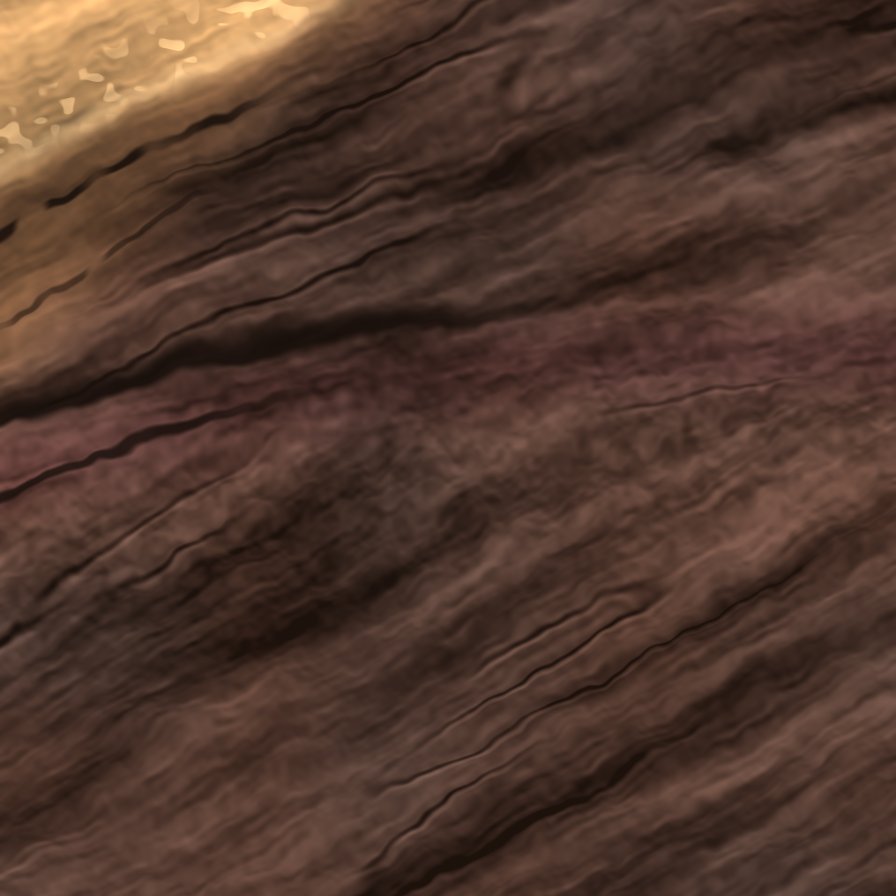
This texture is drawn by a three.js fragment shader. Its source:

```glsl
// Slanted sandstone strata in shade, split by a dark crevice, with a sunlit upper left corner.
#define SHADOW_COLOR vec3(0.11, 0.068, 0.048)
#define ROCK_COLOR vec3(0.27, 0.19, 0.16)
#define PALE_COLOR vec3(0.45, 0.335, 0.295)
#define TAN_COLOR vec3(0.53, 0.37, 0.25)
#define SUN_COLOR vec3(0.88, 0.67, 0.44)
#define UPPER_SLOPE 0.43
#define LEDGE_SLOPE 0.24
#define LOWER_SLOPE 0.56
#define STRATA_SCALE vec2(3.2, 16.0)
#define CONTRAST 1.35
#define RELIEF 1.2
#define GRAIN 0.4

varying vec2 vUv;

float hash(vec2 cell) {
  vec3 a = fract(vec3(cell.xyx) * 0.1031);
  a += dot(a, a.yzx + 33.33);
  return fract((a.x + a.y) * a.z);
}

float noise(vec2 p) {
  vec2 i = floor(p);
  vec2 f = fract(p);
  f = f * f * (3.0 - 2.0 * f);
  return mix(mix(hash(i), hash(i + vec2(1.0, 0.0)), f.x),
             mix(hash(i + vec2(0.0, 1.0)), hash(i + vec2(1.0, 1.0)), f.x), f.y);
}

float fbm(vec2 p) {
  float sum = 0.0;
  float weight = 0.5;
  for (int i = 0; i < 4; i++) {
    sum += weight * noise(p);
    p = p * 2.03 + vec2(17.3, 9.1);
    weight *= 0.56;
  }
  return sum / 1.025;
}

// Bedding layers along one slope, cut by thin broken grooves
float strata(vec2 p, float slope, float seed) {
  vec2 q = vec2(p.x, p.y - slope * p.x) * STRATA_SCALE + seed;
  float groove = 1.0 - smoothstep(0.0, 0.09, abs(noise(q * vec2(0.9, 1.5) + 31.0) - 0.5));
  groove *= smoothstep(0.45, 0.7, noise(q * vec2(1.1, 0.5) + 53.0));
  return fbm(q) - 0.2 * groove;
}

float creviceLine(float x) { return 0.53 + 0.27 * x - 0.13 * x * x; }
float ridgeLine(float x) { return 0.59 + 0.40 * x - 0.06 * x * x; }
float fissureLine(float x) { return 0.455 + 0.42 * x - 0.40 * x * x; }

// Rock height: upper beds, flat ledge under the crevice, steeper lower beds
float rockHeight(vec2 p) {
  float depth = p.y - creviceLine(p.x);
  float lower = mix(strata(p, LOWER_SLOPE, 7.0), strata(p, LEDGE_SLOPE, 23.0),
                    smoothstep(-0.16, -0.05, depth));
  return mix(lower, strata(p, UPPER_SLOPE, 41.0), smoothstep(-0.005, 0.015, depth));
}

float crack(float d, float width) {
  return 1.0 - smoothstep(width * 0.3, width, abs(d));
}

float bump(float d, float width) {
  return exp(-d * d / (width * width));
}

void main() {
  // Ragged coordinates
  vec2 p = vUv;
  p.y += 0.03 * (noise(vUv * 5.0) - 0.5) + 0.014 * (noise(vUv * vec2(19.0, 25.0)) - 0.5)
       + 0.007 * (noise(vUv * 55.0) - 0.5);
  float crevice = p.y - creviceLine(p.x);
  float ridge = p.y - ridgeLine(p.x);
  float sunBed = p.y - 0.80 - 0.46 * p.x;

  // Layer tone, slope shading and grain
  float height = rockHeight(p);
  float slopeLight = height - rockHeight(p + vec2(-0.002, 0.005));
  float grain = 0.6 * noise(p * vec2(60.0, 85.0)) + 0.4 * noise(p * vec2(120.0, 150.0) + 9.0);
  float rubble = bump(crevice + 0.14, 0.11);
  float tone = 0.51 + CONTRAST * (height - 0.5) + RELIEF * slopeLight;
  tone += GRAIN * (0.7 + 0.6 * rubble) * (grain - 0.5) + 0.12 * rubble;
  tone += 0.3 * (noise(vUv * vec2(3.0, 4.0) + 5.0) - 0.5);
  tone -= 0.10 * smoothstep(0.02, 0.10, ridge) * smoothstep(0.25, 0.5, p.x);
  tone -= 0.12 * smoothstep(0.3, 0.9, p.x) * smoothstep(0.4, 0.1, p.y);

  // Pale crests along the ridge and the right end of the crevice
  tone += 0.22 * bump(ridge, 0.013) - 0.18 * bump(ridge + 0.03, 0.015);
  tone += 0.2 * bump(crevice - 0.012, 0.016) * smoothstep(0.6, 0.75, p.x);

  // Shaded rock, with a purple ledge and warm patches
  vec3 color = mix(SHADOW_COLOR, ROCK_COLOR, clamp(tone * 2.0, 0.0, 1.0));
  color = mix(color, PALE_COLOR, clamp(tone * 2.0 - 1.0, 0.0, 1.2));
  color *= mix(vec3(1.0), vec3(1.04, 0.94, 1.04), bump(crevice + 0.05, 0.05));
  color *= mix(vec3(0.97, 1.0, 1.01), vec3(1.06, 0.99, 0.93), noise(vUv * 7.0 + 3.0));

  // Sunlight: soft falloff, with the top bed brightest
  float sunSide = p.y - 0.60 - 0.95 * p.x + 0.06 * (height - 0.5);
  float lit = smoothstep(-0.10, 0.10, sunSide);
  float glow = smoothstep(-0.035, 0.03, sunBed) * smoothstep(-0.05, 0.08, sunSide);
  float texture = clamp(0.88 + 0.6 * (tone - 0.5), 0.35, 1.25);
  vec3 sunlit = mix(TAN_COLOR, SUN_COLOR, glow) * texture;
  float speckle = smoothstep(0.6, 0.78, noise(p * vec2(65.0, 95.0) + 13.0));
  float sunCrest = bump(sunBed - 0.012, 0.014) + speckle * bump(sunBed - 0.05, 0.035);
  sunlit += vec3(0.22, 0.20, 0.16) * sunCrest * glow;
  color = mix(color, sunlit, lit);

  // Crevice shadow under the overhang, then thinner cracks
  float gap = smoothstep(-0.007, 0.004, crevice) * (1.0 - smoothstep(0.010, 0.042, crevice));
  gap *= 1.0 - smoothstep(0.45, 0.65, p.x);
  float fissure = crack(p.y - fissureLine(p.x), 0.008) * (1.0 - smoothstep(0.2, 0.4, p.x));
  float sunCrack = crack(p.y - 0.74 - 0.49 * p.x, 0.009) * (1.0 - smoothstep(0.24, 0.33, p.x));
  float hairline = crack(p.y - 0.64 - 0.6 * p.x, 0.006) * (1.0 - smoothstep(0.2, 0.3, p.x));
  float broken = smoothstep(0.2, 0.5, noise(p * vec2(28.0, 20.0) + 71.0));
  float dark = max(max(0.88 * gap, 0.8 * fissure), max(0.85 * sunCrack, 0.5 * hairline) * broken);
  color = mix(color, SHADOW_COLOR * 0.75, dark);

  gl_FragColor = vec4(clamp(color, 0.0, 1.0), 1.0);
}
```
